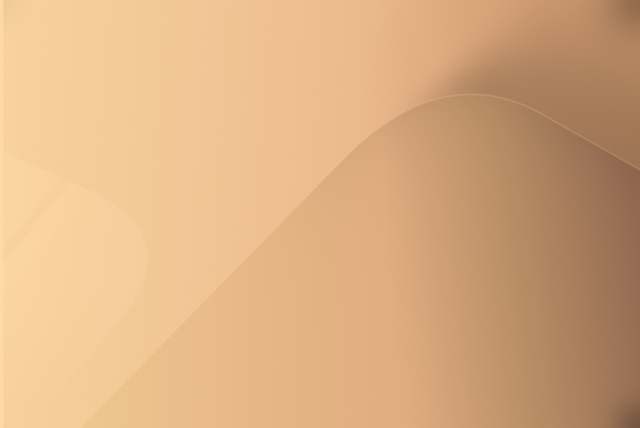
Write a Shadertoy shader that draws this background.

```glsl
// A warm sand backdrop: a smooth rounded hill with a rim light and a soft
// shadow behind it, plus a faint glassy leaf at the left. Shapes are smooth
// minima of straight lines; colours are ramps across the canvas.

// Smooth minimum with blend radius k
float smoothMin(float a, float b, float k) {
    float h = max(k - abs(a - b), 0.0);
    return min(a, b) - h * h / (4.0 * k);
}

// Linear 0..1 position of x between a and b
float span(float a, float b, float x) {
    return clamp((x - a) / (b - a), 0.0, 1.0);
}

// Anti-aliased coverage of a signed distance, positive inside
float cover(float d, float soft) {
    return smoothstep(-soft, soft, d);
}

float gauss(float d, float width) {
    return exp(-d * d / (width * width));
}

// Sine-free hash in 0..1
float hash(vec2 p) {
    vec3 q = fract(vec3(p.xyx) * 0.1031);
    q += dot(q, q.yzx + 33.33);
    return fract((q.x + q.y) * q.z);
}

// Height of the hill: a rising and a falling slope, rounded together
float hillHeight(float x) {
    return smoothMin(1.018 * (x - 0.186), 0.6 - 0.57 * (x - 1.5), 0.37);
}

// Distance to the hill outline, positive inside
float hillDistance(vec2 p) {
    float step = 0.002;
    float height = hillHeight(p.x);
    float slope = (hillHeight(p.x + step) - height) / step;
    return (height - p.y) / sqrt(1.0 + slope * slope);
}

// Distance to the leaf outline, positive inside
float leafDistance(vec2 p) {
    float top = (0.648 - 0.44 * p.x - p.y) / 1.0925;
    float lower = (p.y + 0.07 - 1.14 * p.x) / 1.516;
    return smoothMin(top, lower, 0.27);
}

vec3 wallColour(vec2 p) {
    float t = p.x - 0.06 * (p.y - 0.7);
    vec3 c = mix(vec3(0.972, 0.82, 0.615), vec3(0.945, 0.77, 0.582), span(0.0, 0.5, t));
    c = mix(c, vec3(0.92, 0.73, 0.553), span(0.5, 0.82, t));
    c = mix(c, vec3(0.86, 0.65, 0.48), span(0.82, 1.07, t));
    return mix(c, vec3(0.785, 0.58, 0.42), span(1.07, 1.5, t));
}

vec3 hillColour(vec2 p) {
    float t = p.x + 0.12 * (p.y - 0.4) * smoothstep(0.8, 1.0, p.x);
    vec3 c = mix(vec3(0.935, 0.775, 0.56), vec3(0.88, 0.68, 0.502), span(0.2, 0.88, t));
    c = mix(c, vec3(0.725, 0.555, 0.4), span(0.9, 1.2, t));
    return mix(c, vec3(0.58, 0.42, 0.32), span(1.2, 1.5, t));
}

// Soft shadow on the wall, widening to the right
float wallShadow(float outside, float x) {
    float width = mix(0.035, 0.25, smoothstep(0.95, 1.45, x));
    return 0.21 * smoothstep(0.9, 1.16, x) * gauss(outside, width);
}

// Pale leaf with two diagonal reflections
vec3 addLeaf(vec3 c, vec2 p, float soft) {
    float leaf = cover(leafDistance(p), soft) * smoothstep(-0.05, 0.4, p.y);
    float along = p.y - 1.23 * p.x;
    float darkBand = cover(along - 0.375, 0.008) * cover(0.41 - along, 0.008);
    float paleBand = cover(along - 0.3, 0.008) * cover(0.375 - along, 0.008);
    float glow = 0.015 - 0.011 * darkBand + 0.004 * paleBand;
    return c + leaf * glow * vec3(0.7, 1.0, 1.2);
}

void mainImage(out vec4 fragColor, in vec2 fragCoord) {
    vec2 p = fragCoord / iResolution.y;
    float right = iResolution.x / iResolution.y;
    float pixel = 1.0 / iResolution.y;
    float d = hillDistance(p);

    // Wall, leaf and the shadow cast behind the hill
    vec3 wall = addLeaf(wallColour(p), p, pixel);
    wall *= 1.0 - wallShadow(max(-d, 0.0), p.x);

    // Hill, slightly darker beneath its rim
    vec3 hill = hillColour(p);
    hill *= 1.0 - 0.055 * smoothstep(0.5, 1.0, p.x) * exp(-max(d, 0.0) / 0.07);
    vec3 c = mix(wall, hill, cover(d, 0.7 * pixel));

    // Thin rim light, stronger on the falling side
    float rim = mix(0.012, 0.085, smoothstep(0.85, 1.2, p.x));
    c += rim * gauss(d, 0.002) * vec3(1.0, 0.8, 0.6);

    // Darkened corners and the bright strip at the left
    c *= 1.0 - 0.25 * gauss(length(p - vec2(right, 1.0)), 0.08);
    c *= 1.0 - 0.25 * gauss(length(p - vec2(right, 0.0)), 0.06);
    c *= 1.0 - 0.04 * gauss(length(p - vec2(0.0, 1.0)), 0.05);
    c = mix(c, vec3(1.0, 0.86, 0.66), 0.8 * cover(0.008 - p.x, pixel));

    // Fine dither against banding
    c += (hash(fragCoord) - 0.5) * 1.5 / 255.0;
    fragColor = vec4(c, 1.0);
}
```
